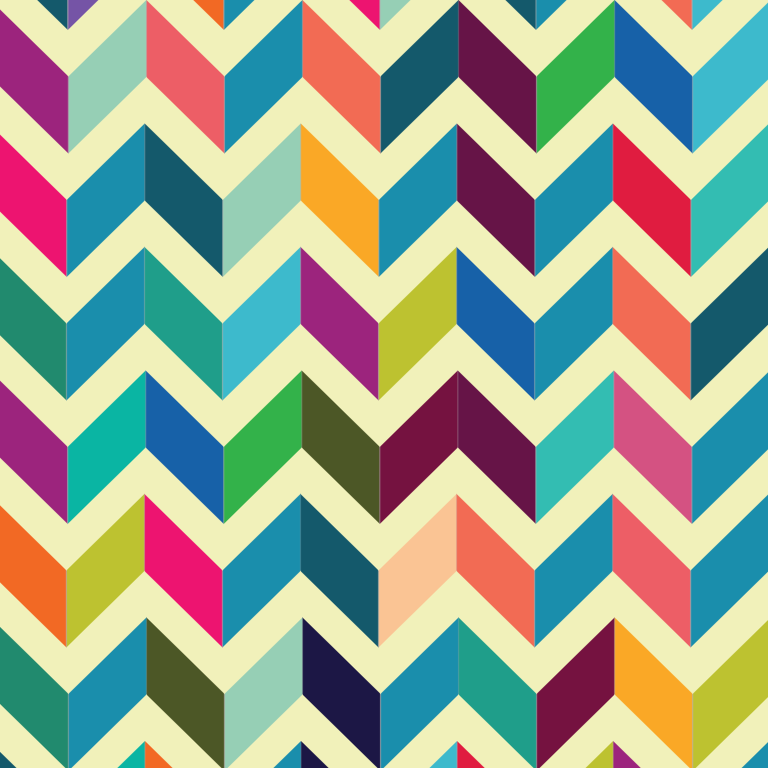
Write a WebGL 2 fragment shader that draws this pattern.

```glsl
#version 300 es
precision highp float;

uniform vec2 u_resolution;
out vec4 fragColor;

const float COLUMN_WIDTH = 0.1016;
const float LEFT_PEAK = -0.0143;
const float ROW_PITCH = 0.1608;
const float BAND_HEIGHT = 0.1003;
const float ZIGZAG_HEIGHT = 0.0995;
const float SEAM_HALF_WIDTH = 0.0008;

const vec3 CREAM = vec3(0.945, 0.945, 0.73);
const vec3 BLUE = vec3(0.10, 0.555, 0.675);
const vec3 SEAM_GREY = vec3(0.72, 0.70, 0.70);

// Falling sides, most frequent colours first
const vec3 FALLING[16] = vec3[16](
  vec3(0.11, 0.09, 0.27), vec3(0.93, 0.08, 0.44),
  vec3(0.61, 0.14, 0.49), vec3(0.98, 0.66, 0.15),
  vec3(0.95, 0.42, 0.33), vec3(0.30, 0.34, 0.15),
  vec3(0.95, 0.41, 0.14), vec3(0.12, 0.62, 0.54),
  vec3(0.88, 0.11, 0.25), vec3(0.83, 0.32, 0.51),
  vec3(0.09, 0.38, 0.66), vec3(0.08, 0.35, 0.42),
  vec3(0.93, 0.37, 0.40), vec3(0.21, 0.18, 0.43),
  vec3(0.13, 0.54, 0.43), vec3(0.40, 0.08, 0.28));

// Rising sides that are not blue
const vec3 RISING[10] = vec3[10](
  vec3(0.20, 0.70, 0.29), vec3(0.46, 0.33, 0.65),
  vec3(0.74, 0.76, 0.19), vec3(0.20, 0.74, 0.70),
  vec3(0.04, 0.71, 0.64), vec3(0.59, 0.81, 0.71),
  vec3(0.98, 0.77, 0.58), vec3(0.08, 0.35, 0.42),
  vec3(0.46, 0.07, 0.25), vec3(0.24, 0.73, 0.80));

float hash(vec2 p) {
  return fract(sin(dot(p, vec2(127.1, 311.7))) * 43758.5453);
}

// Smooth coverage of the region where distance is negative
float coverage(float distance, float pixel) {
  return 1.0 - smoothstep(-0.7 * pixel, 0.7 * pixel, distance);
}

// 0 at the peaks (even columns start there), 1 at the valleys
float zigzag(float t) {
  return 1.0 - abs(mod(t, 2.0) - 1.0);
}

float columnCoord(float x, float shift) {
  return (x - LEFT_PEAK - shift) / COLUMN_WIDTH;
}

// Golden-ratio steps along each row keep the colours well spread
vec3 tileColor(float column, float row) {
  float side = mod(column, 2.0);
  float pair = floor(column * 0.5);
  float start = hash(vec2(row + 9.0, side + 3.0));
  float jitter = 0.2 * hash(vec2(column, row) + 17.0);
  float pick = fract(start + 0.618 * pair + jitter);
  if (side < 0.5) return FALLING[int(15.99 * pow(pick, 1.25))];
  if (pick < 0.37) return BLUE;
  return RISING[int(9.99 * (pick - 0.37) / 0.63)];
}

// Neighbouring tiles joined by a faint, uneven pale seam
vec3 bandColor(float t, float row, float pixel) {
  float column = floor(t);
  float neighbour = column + (fract(t) < 0.5 ? -1.0 : 1.0);
  float seam = floor(t + 0.5);
  float seamDistance = abs(t - seam) * COLUMN_WIDTH;
  float blend = 0.5 * (1.0 - smoothstep(0.0, 0.7 * pixel, seamDistance));
  vec3 color = mix(tileColor(column, row), tileColor(neighbour, row), blend);
  float valley = mod(seam, 2.0);
  float strength = 0.2 + 0.25 * valley + 0.2 * hash(vec2(seam, row));
  float line = coverage(seamDistance - SEAM_HALF_WIDTH, pixel);
  return mix(color, SEAM_GREY, strength * line);
}

void main() {
  float pixel = 1.0 / min(u_resolution.x, u_resolution.y);
  vec2 p = gl_FragCoord.xy * pixel;
  p.y = u_resolution.y * pixel - p.y;

  // Row boundaries run through the middle of the cream gaps
  float halfGap = 0.5 * (ROW_PITCH - BAND_HEIGHT);
  float restY = p.y - ZIGZAG_HEIGHT * zigzag(columnCoord(p.x, 0.0));
  float row = floor((restY + halfGap) / ROW_PITCH);

  // Each row sits slightly off the common columns
  float shift = 0.003 * (hash(vec2(row, 5.0)) - 0.3);
  float t = columnCoord(p.x, shift);
  float bandY = p.y - row * ROW_PITCH - ZIGZAG_HEIGHT * zigzag(t);
  float edge = abs(bandY - 0.5 * BAND_HEIGHT) - 0.5 * BAND_HEIGHT;
  float band = coverage(edge * 0.714, pixel);

  fragColor = vec4(mix(CREAM, bandColor(t, row, pixel), band), 1.0);
}
```
